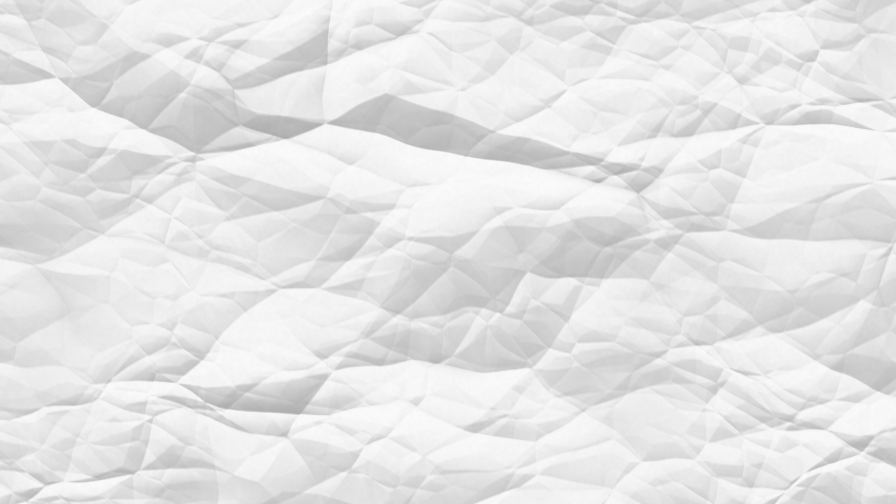
Write a Shadertoy shader that draws this texture.

```glsl
// Crumpled white paper lit from above. Folded Voronoi facets of several sizes
// are summed into a height field; its slope toward the light gives the tone,
// with faint crease shadows and a fine paper grain on top.

const vec2 LIGHT_DIR = vec2(-0.33, 0.944);
const float PAPER_TONE = 0.908;
const float LIT_RANGE = 0.07;
const float SHADE_RANGE = 0.30;
const int FOLD_LAYERS = 4;

vec2 hash2(vec2 cell) {
    vec3 q = fract(cell.xyx * vec3(0.1031, 0.1030, 0.0973));
    q += dot(q, q.yzx + 33.33);
    return fract((q.xx + q.yz) * q.zy);
}

float cornerSlope(vec2 cell, vec2 offset) {
    return dot(hash2(cell) * 2.0 - 1.0, offset);
}

float gradientNoise(vec2 p) {
    vec2 cell = floor(p), f = fract(p);
    vec2 u = f * f * f * (f * (f * 6.0 - 15.0) + 10.0);
    vec2 right = vec2(1.0, 0.0), up = vec2(0.0, 1.0);
    float low = mix(cornerSlope(cell, f), cornerSlope(cell + right, f - right), u.x);
    float high = mix(cornerSlope(cell + up, f - up), cornerSlope(cell + 1.0, f - 1.0), u.x);
    return mix(low, high, u.y);
}

vec2 rotate(vec2 p, float angle) {
    float c = cos(angle), s = sin(angle);
    return vec2(c * p.x - s * p.y, s * p.x + c * p.y);
}

// Difference of the two nearest squared distances: flat facets, zero on creases
float facets(vec2 p) {
    vec2 cell = floor(p), f = fract(p);
    float nearest = 9.0, second = 9.0;
    for (int y = -1; y <= 1; y++) {
        for (int x = -1; x <= 1; x++) {
            vec2 neighbour = vec2(x, y);
            vec2 toSite = neighbour + 0.08 + 0.84 * hash2(cell + neighbour) - f;
            float d = dot(toSite, toSite);
            second = min(second, max(nearest, d));
            nearest = min(nearest, d);
        }
    }
    return second - nearest;
}

// Bends the straight creases
vec2 warp(vec2 p, float frequency, float amount) {
    vec2 q = p * frequency;
    return p + amount * vec2(gradientNoise(q + 5.3), gradientNoise(q + 41.7));
}

// Wide lattice for one layer of folds
vec2 foldSpace(vec2 p, float frequency, float layer) {
    vec2 tilted = rotate(p, 0.45 * sin(layer * 2.4 + 0.6));
    return tilted * vec2(0.62, 1.0) * frequency + layer * 19.7 + 7.0;
}

float paperHeight(vec2 p) {
    vec2 bent = warp(warp(p, 3.1, 0.07), 10.0, 0.014);
    float height = 0.12 * gradientNoise(p * vec2(1.6, 2.6) + 3.0);
    float frequency = 2.6, weight = 1.0;
    for (int i = 0; i < FOLD_LAYERS; i++) {
        float layer = float(i);
        // Folds swell, fade and invert across the sheet
        float strength = 0.55 + 1.5 * gradientNoise(p * (1.7 + 0.6 * layer) + layer * 13.1);
        float fold = 1.0 - exp(-1.5 * facets(foldSpace(bent, frequency, layer)));
        height += weight * strength * fold / frequency;
        frequency *= 1.9;
        weight *= 0.74;
    }
    return height;
}

// Thin dark lines along some of the creases
float creaseShadow(vec2 p, float frequency, float layer) {
    vec2 bent = warp(warp(p, 3.1, 0.07), 10.0, 0.014);
    float presence = smoothstep(0.05, 0.4, gradientNoise(p * 4.0 + layer * 8.3));
    return presence * exp(-28.0 * facets(foldSpace(bent, frequency, layer)));
}

float paperTone(float lighting) {
    float lit = LIT_RANGE * (1.0 - exp(-1.05 * max(lighting, 0.0)));
    float shade = SHADE_RANGE * (1.0 - exp(0.27 * min(lighting, 0.0)));
    return PAPER_TONE + lit - shade;
}

void mainImage(out vec4 fragColor, in vec2 fragCoord) {
    vec2 p = fragCoord / iResolution.y;

    // Slope toward the light
    float reach = 0.0028;
    float rise = paperHeight(p + reach * LIGHT_DIR) - paperHeight(p - reach * LIGHT_DIR);
    float tone = paperTone(-rise / (2.0 * reach));

    // Creases of the two largest fold layers
    tone -= 0.07 * creaseShadow(p, 2.6, 0.0);
    tone -= 0.06 * creaseShadow(p, 2.6 * 1.9, 1.0);

    // Paper grain
    tone += 0.014 * gradientNoise(p * 125.0) + 0.010 * gradientNoise(p * 61.0 + 9.0);

    fragColor = vec4(vec3(clamp(tone, 0.0, 1.0)), 1.0);
}
```
